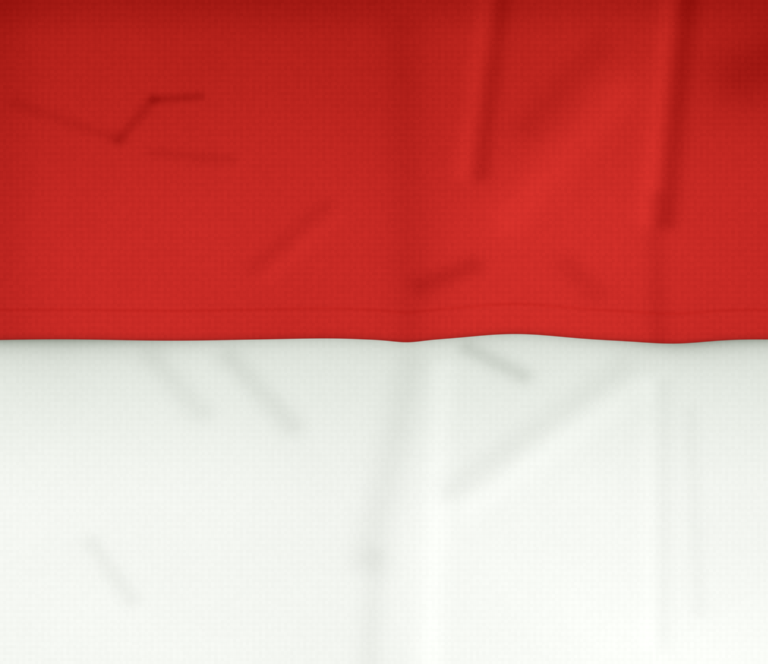
This texture is drawn by a Shadertoy shader. Its source:

```glsl
// Two lengths of creased cotton, red lapped over white along a wavy hem.

float bump(float x, float centre, float width) {
    float d = (x - centre) / width;
    return exp(-d * d);
}

// Soft stroke between two points, fading out with distance.
float stroke(vec2 p, vec2 a, vec2 b, float width) {
    vec2 ab = b - a;
    float t = clamp(dot(p - a, ab) / dot(ab, ab), 0.0, 1.0);
    return bump(length(p - a - ab * t), 0.0, width);
}

// Fold with a shaded side and a lit side; negative values are shade.
float fold(vec2 p, vec2 a, vec2 b, float width) {
    vec2 side = normalize(vec2(a.y - b.y, b.x - a.x)) * width * 0.8;
    return 0.6 * stroke(p, a + side, b + side, width)
         - stroke(p, a - side, b - side, width);
}

// Layered sines, each octave turned and warped by the one before.
float ripples(vec2 p) {
    float sum = 0.0, gain = 0.5;
    for (int i = 0; i < 5; i++) {
        sum += gain * sin(p.x + 1.3 * sin(p.y + float(i)));
        p = mat2(1.5, 1.1, -1.1, 1.5) * p + sum;
        gain *= 0.55;
    }
    return sum;
}

float hash(vec2 cell) {
    vec3 q = fract(vec3(cell.xyx) * 0.1031);
    q += dot(q, q.yzx + 33.33);
    return fract((q.x + q.y) * q.z);
}

// Crossed threads with a slight irregularity from cell to cell.
float weave(vec2 p, float count) {
    vec2 thread = p * count;
    return 0.3 * (sin(thread.x * 3.1) + sin(thread.y * 3.3))
         + hash(floor(thread)) - 0.5;
}

float hemHeight(float x) {
    return 0.488 + 0.008 * bump(x, 0.67, 0.08)
         - 0.003 * bump(x, 0.53, 0.025)
         - 0.005 * bump(x, 0.88, 0.055)
         + 0.002 * bump(x, 0.44, 0.06) + 0.001 * sin(x * 21.0);
}

float redFolds(vec2 p) {
    float s = 0.0;
    // Long hanging folds
    s += 0.065 * fold(p, vec2(0.615, 0.74), vec2(0.645, 1.02), 0.014);
    s += 0.085 * fold(p, vec2(0.855, 0.67), vec2(0.885, 1.02), 0.016);
    s -= 0.040 * stroke(p, vec2(0.858, 0.49), vec2(0.855, 0.70), 0.014);
    s -= 0.035 * stroke(p, vec2(0.535, 0.49), vec2(0.525, 0.95), 0.028);
    s += 0.035 * stroke(p, vec2(0.66, 0.67), vec2(0.81, 0.86), 0.030);
    s -= 0.035 * stroke(p, vec2(0.69, 0.81), vec2(0.78, 0.93), 0.025);
    // Branching crease on the left
    s -= 0.060 * stroke(p, vec2(0.155, 0.79), vec2(0.20, 0.85), 0.009);
    s -= 0.070 * stroke(p, vec2(0.20, 0.85), vec2(0.26, 0.855), 0.007);
    s -= 0.030 * stroke(p, vec2(0.02, 0.845), vec2(0.155, 0.79), 0.010);
    s -= 0.030 * stroke(p, vec2(0.20, 0.77), vec2(0.30, 0.76), 0.010);
    // Shallow dents above the hem
    s += 0.030 * fold(p, vec2(0.43, 0.68), vec2(0.34, 0.59), 0.014);
    s -= 0.060 * stroke(p, vec2(0.55, 0.57), vec2(0.615, 0.60), 0.016);
    s -= 0.035 * stroke(p, vec2(0.74, 0.60), vec2(0.775, 0.56), 0.018);
    s -= 0.080 * stroke(p, vec2(0.97, 0.89), vec2(1.02, 0.92), 0.050);
    return s;
}

float whiteFolds(vec2 p) {
    float s = 0.0;
    s -= 0.045 * stroke(p, vec2(0.30, 0.46), vec2(0.38, 0.36), 0.018);
    s -= 0.035 * stroke(p, vec2(0.20, 0.46), vec2(0.26, 0.38), 0.020);
    s -= 0.070 * stroke(p, vec2(0.61, 0.475), vec2(0.68, 0.435), 0.014);
    s += 0.030 * fold(p, vec2(0.82, 0.43), vec2(0.60, 0.25), 0.022);
    s -= 0.040 * stroke(p, vec2(0.535, 0.45), vec2(0.48, 0.16), 0.025);
    s -= 0.030 * stroke(p, vec2(0.49, 0.16), vec2(0.48, 0.0), 0.018);
    s += 0.025 * stroke(p, vec2(0.575, 0.44), vec2(0.56, 0.0), 0.018);
    s -= 0.030 * stroke(p, vec2(0.12, 0.18), vec2(0.17, 0.10), 0.014);
    s += 0.020 * fold(p, vec2(0.855, 0.03), vec2(0.855, 0.42), 0.012);
    s -= 0.018 * stroke(p, vec2(0.91, 0.08), vec2(0.90, 0.38), 0.012);
    return s;
}

vec3 redCloth(vec2 p, float grain) {
    vec3 cloth = mix(vec3(0.780, 0.162, 0.142), vec3(0.700, 0.125, 0.100),
                     smoothstep(0.62, 1.0, p.y));
    float light = redFolds(p) + 0.014 * ripples(p * vec2(11.0, 6.0)) + 0.018 * grain;
    light -= 0.075 * smoothstep(0.93, 1.02, p.y) + 0.04 * bump(p.x, 0.0, 0.04);
    light += 0.025 * bump(p.x, 0.72, 0.20);
    return cloth + light * vec3(1.0, 0.48, 0.42);
}

vec3 whiteCloth(vec2 p, float below, float grain) {
    vec3 cloth = mix(vec3(0.955, 0.965, 0.945), vec3(0.895, 0.915, 0.885),
                     smoothstep(0.22, 0.48, p.y));
    float light = whiteFolds(p) + 0.010 * ripples(p * vec2(9.0, 7.0)) + 0.010 * grain;
    light += 0.03 * bump(p.x, 0.85, 0.3) * (1.0 - smoothstep(0.0, 0.25, p.y));
    // Shadow cast by the hem, deepest where the red cloth lifts
    float lift = 0.45 + 0.55 * bump(p.x, 0.05, 0.16) + 0.5 * bump(p.x, 0.94, 0.12);
    light -= lift * (0.23 * exp(-below / 0.009) + 0.10 * exp(-below / 0.035));
    return cloth + light * vec3(1.0, 0.97, 1.02);
}

void mainImage(out vec4 fragColor, in vec2 fragCoord) {
    vec2 p = fragCoord / iResolution.xy;
    float pixel = 1.0 / iResolution.y;
    float above = p.y - hemHeight(p.x);
    float grain = weave(p * vec2(1.16, 1.0), 210.0);
    vec3 red = redCloth(p, grain) * (1.0 - 0.22 * exp(-max(above, 0.0) / 0.004));
    red -= 0.018 * bump(above, 0.045, 0.003);
    vec3 white = whiteCloth(p, max(-above, 0.0), grain);
    vec3 colour = mix(white, red, smoothstep(-pixel, pixel, above));
    fragColor = vec4(clamp(colour, 0.0, 1.0), 1.0);
}
```
